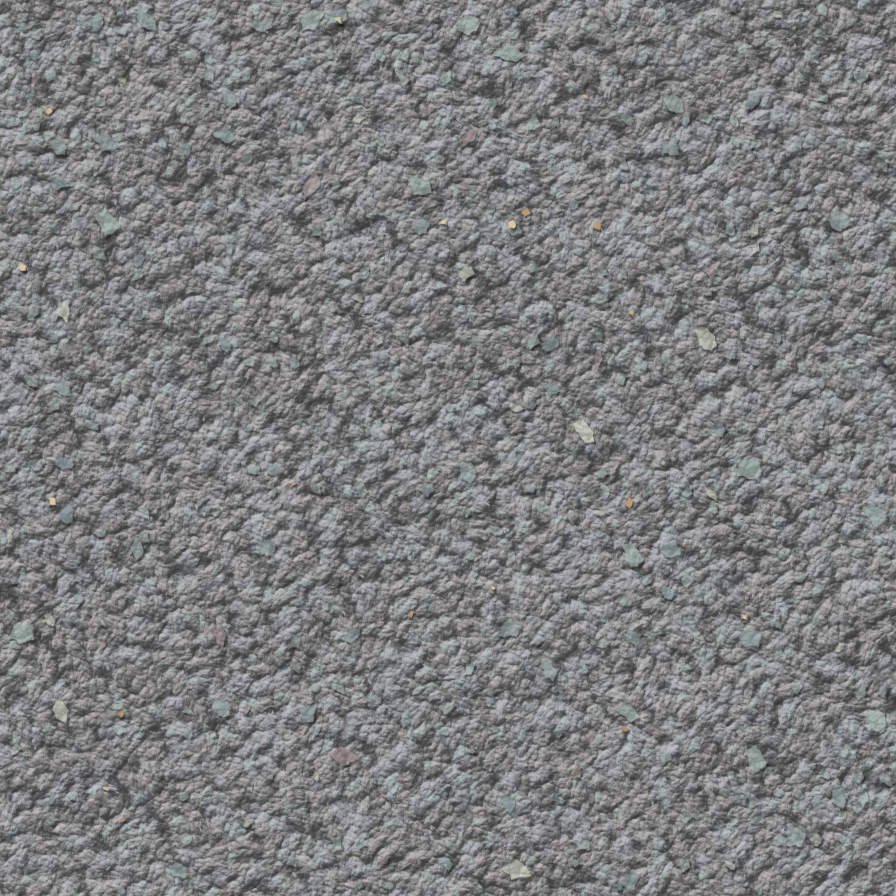
Write a WebGL 2 fragment shader that draws this texture.

```glsl
#version 300 es
precision highp float;
// Weathered asphalt: three scales of cellular, flat-topped chips form a relief,
// lit from the upper left and darkened in the crevices. Sparse pale stones,
// warm grit and bright flecks are scattered over it.

uniform vec2 u_resolution;
out vec4 fragColor;

const vec2 LIGHT = vec2(-0.5, 0.866);

vec4 hash4(vec2 cell) {
  vec4 q = fract(cell.xyxy * vec4(0.1031, 0.1030, 0.0973, 0.1099));
  q += dot(q, q.wzxy + 33.33);
  return fract((q.xxyz + q.yzzw) * q.zywx);
}

mat2 rotation(float angle) {
  float c = cos(angle), s = sin(angle);
  return mat2(c, s, -s, c);
}

// Radius of the lopsided polygon, with four to six sides, passing through d.
float polygonRadius(vec2 d, vec4 rnd) {
  d = rotation(rnd.z * 6.283) * d;
  d.x += (rnd.y - 0.5) * d.y;
  d.y *= 1.0 + 0.6 * rnd.w;
  float wedge = 6.2832 / (4.0 + floor(rnd.x * 3.0));
  float angle = atan(d.y, d.x + 1e-6);
  float facing = cos(angle - wedge * floor(angle / wedge + 0.5));
  return (length(d) + 0.25 * d.x) * facing;
}

// Highest of the neighbouring tilted chips: x = height, y = chip's random tone.
vec2 chips(vec2 q) {
  vec2 cell = floor(q);
  vec2 best = vec2(-9.0, 0.0);
  for (int j = -1; j <= 1; j++) {
    for (int i = -1; i <= 1; i++) {
      vec2 id = cell + vec2(i, j);
      vec4 rnd = hash4(id + 71.0);
      vec2 d = q - id - 0.1 - 0.8 * rnd.xy;
      float flank = max(polygonRadius(d, rnd) - 0.28, 0.0);
      float h = 0.5 * rnd.w + dot(d, rnd.yz - 0.5) * 0.7 - 1.25 * flank;
      if (h > best.x) best = vec2(h, fract(rnd.x * 7.3 + rnd.z * 5.1));
    }
  }
  return best;
}

// One relief layer: x = light on the slope, y = height, z = chip tone.
vec3 relief(vec2 p, float scale, float turn) {
  mat2 grain = rotation(turn);
  vec2 stretch = scale * vec2(0.92, 1.09);
  vec2 offset = LIGHT * 0.001;
  vec2 away = chips(stretch * (grain * (p - offset)) + scale);
  vec2 toward = chips(stretch * (grain * (p + offset)) + scale);
  vec2 mean = 0.5 * (away + toward);
  return vec3((away.x - toward.x) / (0.002 * scale), mean);
}

// Scattered stones: x = coverage, y = shadow, zw = random values.
vec4 stones(vec2 p, float scale, float share, float size) {
  vec2 q = p * scale;
  vec2 id = floor(q);
  vec4 rnd = hash4(id + scale * 3.0);
  vec4 shape = hash4(id + scale * 5.0 + 19.0);
  float present = step(rnd.x, share);
  vec2 d = q - id - 0.35 - 0.3 * rnd.yz;
  float radius = size * (0.55 + 0.45 * rnd.w);
  float soft = 0.0013 * scale;
  float body = 1.0 - smoothstep(-soft, soft, polygonRadius(d, shape) - radius);
  float shadowEdge = polygonRadius(d + LIGHT * 0.003 * scale, shape) - radius;
  float shadow = 1.0 - smoothstep(-soft, 2.0 * soft, shadowEdge);
  return vec4(present * body, present * shadow, shape.y, rnd.w);
}

void main() {
  vec2 p = gl_FragCoord.xy / min(u_resolution.x, u_resolution.y);
  vec2 bent = p + 0.0018 * sin(p.yx * vec2(61.0, 47.0) + 2.0 * sin(p * 29.0));

  // Combine slopes, crevices and chip tones into one brightness.
  vec3 coarse = relief(bent, 50.0, -0.5);
  vec3 medium = relief(bent + 0.37, 92.0, -0.9);
  vec3 fine = relief(bent + 0.71, 180.0, 0.4);
  float tone = 0.24 * coarse.x + 0.27 * medium.x + 0.30 * fine.x;
  tone += 0.4 * coarse.y + 0.4 * medium.y + 0.3 * fine.y - 0.05;
  tone += dot(vec3(coarse.z, medium.z, fine.z) - 0.5, vec3(0.3, 0.4, 0.35));
  tone -= 0.35 * (1.0 - smoothstep(-0.25, -0.05, coarse.y + 0.4 * medium.y));
  tone += 0.05 * sin(p.x * 17.0 + 3.0 * sin(p.y * 11.0));
  float value = 0.5 + 0.28 * tanh(tone);

  // Binder is faintly warm; some chips lean to blue or green.
  vec3 tint = mix(vec3(1.01, 0.997, 0.995), vec3(0.985, 0.997, 1.03),
                  smoothstep(0.5, 0.9, coarse.z));
  tint = mix(tint, vec3(0.96, 1.02, 1.02), 0.7 * smoothstep(0.78, 0.9, medium.z));
  vec3 color = value * tint;

  // Pale green stones in two sizes, with occasional cream and pink ones.
  vec2 rough = bent + 0.0007 * sin(p.yx * 410.0 + 3.0 * sin(p * 170.0));
  for (int i = 0; i < 2; i++) {
    float small = 1.0 - float(i);
    vec4 stone = stones(rough, 22.0 + 19.0 * small, 0.15, 0.26);
    vec3 stoneColor = mix(vec3(0.49, 0.54, 0.55), vec3(0.61, 0.67, 0.65), stone.w);
    stoneColor = mix(stoneColor, vec3(0.74, 0.75, 0.70), step(0.93, stone.z));
    stoneColor = mix(stoneColor, vec3(0.59, 0.53, 0.53), step(stone.z, 0.05));
    color *= 1.0 - 0.35 * stone.y * (1.0 - stone.x);
    color = mix(color, stoneColor * (0.75 + 0.5 * value), (0.8 - 0.2 * small) * stone.x);
  }

  // Warm grit and small bright mineral flecks.
  vec4 grit = stones(rough + 0.13, 62.0, 0.003, 0.24);
  color *= 1.0 - 0.45 * grit.y * (1.0 - grit.x);
  color = mix(color, mix(vec3(0.70, 0.54, 0.38), vec3(0.88, 0.80, 0.65), grit.z), grit.x);
  vec4 fleck = stones(rough + 0.29, 120.0, 0.045, 0.24);
  color = mix(color, vec3(0.74, 0.75, 0.75), 0.7 * fleck.x);

  fragColor = vec4(clamp(color, 0.0, 1.0), 1.0);
}
```
